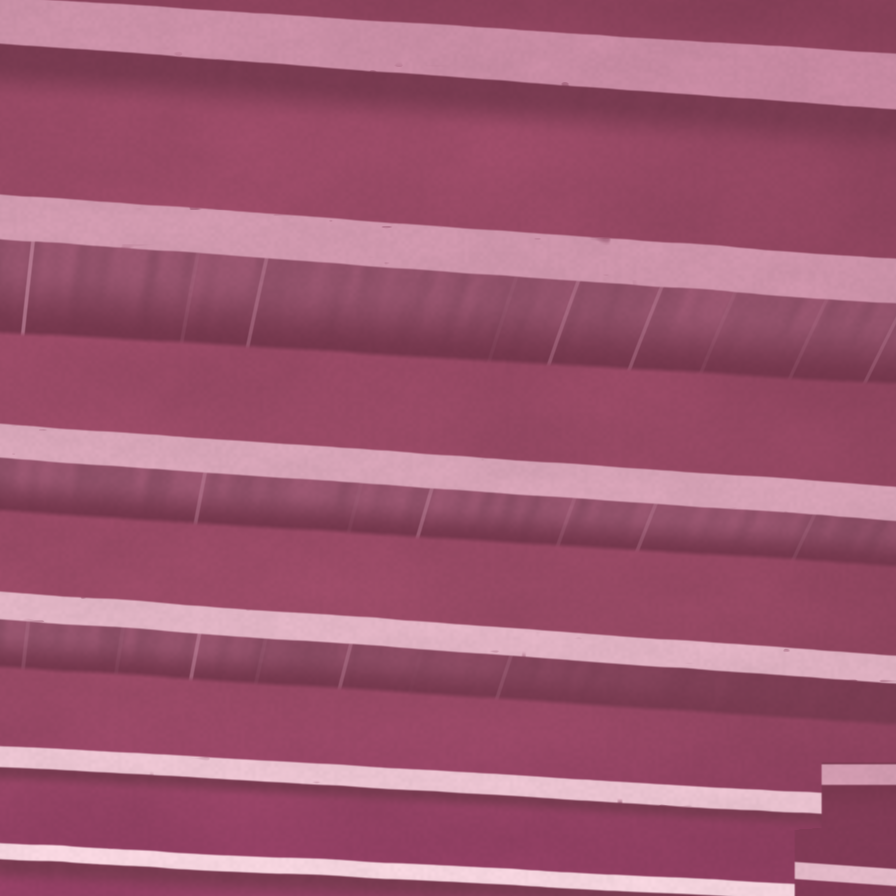
Reproduce this texture procedurally as a WebGL 2 fragment shader.

```glsl
#version 300 es
precision highp float;
// Six tilted, painted beams seen from below, narrowing toward the bottom.
// Each beam is layered top to bottom as a pale edge, a shaded plank with
// slanted scratches and a plain face; a stepped corner repeats the edges.
uniform vec2 u_resolution;
out vec4 fragColor;

const vec3 FACE = vec3(0.605, 0.290, 0.400);
const vec3 PLANK = vec3(0.600, 0.340, 0.440);
const vec3 SHADOW = vec3(0.455, 0.210, 0.295);
const vec3 EDGE_DULL = vec3(0.800, 0.570, 0.660);
const vec3 EDGE_BRIGHT = vec3(0.960, 0.830, 0.870);

// Per beam: top at the left side, downward slope, edge width, plank depth
const int BEAMS = 6;
const vec4 LAYOUT[BEAMS] = vec4[](
    vec4(-0.004, 0.064, 0.052, 0.042), vec4(0.217, 0.072, 0.050, 0.104),
    vec4(0.473, 0.070, 0.038, 0.059), vec4(0.660, 0.072, 0.031, 0.053),
    vec4(0.832, 0.058, 0.0235, 0.012), vec4(0.941, 0.051, 0.018, 0.018));

float hash(vec2 p) {
    return fract(sin(dot(p, vec2(127.1, 311.7))) * 43758.5453);
}

float noise(vec2 p) {
    vec2 i = floor(p), f = fract(p);
    f = f * f * (3.0 - 2.0 * f);
    return mix(mix(hash(i), hash(i + vec2(1, 0)), f.x),
               mix(hash(i + vec2(0, 1)), hash(i + vec2(1, 1)), f.x), f.y);
}

float fbm(vec2 p) {
    float sum = 0.0, amp = 0.5;
    for (int i = 0; i < 4; i++) {
        sum += amp * noise(p);
        p = p * 2.03 + 7.1;
        amp *= 0.5;
    }
    return sum;
}

// Soft step of one-sided distance d
float past(float d, float soft) {
    return smoothstep(-soft, soft, d);
}

// Thin pale lines at jittered spacing, some missing, fading to the right
float scratches(float u, float row, float soft) {
    const float SPACING = 0.087;
    float cell = floor(u / SPACING);
    float center = (cell + 0.35 + 0.3 * hash(vec2(cell, row))) * SPACING;
    float strength = smoothstep(0.25, 0.8, hash(vec2(cell + 3.7, row * 5.3)));
    return strength * (1.0 - 0.6 * u) * (1.0 - smoothstep(0.0008, 0.0018 + soft, abs(u - center)));
}

vec3 faceColor(vec2 p) {
    vec3 col = mix(FACE, vec3(0.575, 0.245, 0.390), smoothstep(0.72, 1.0, p.y));
    col = mix(col, SHADOW, 0.30 * smoothstep(0.45, 1.1, p.x));
    col = mix(col, SHADOW, 0.35 * (1.0 - smoothstep(0.0, 0.09, p.y)));
    return col * (0.94 + 0.12 * fbm(p * vec2(7.0, 12.0)));
}

// Pale edge with a slight grain and small dark chips near its rims
vec3 edgeColor(vec2 p, float d, float width, float glow) {
    vec3 col = mix(EDGE_DULL, EDGE_BRIGHT, glow - 0.16 * p.x * (1.0 - glow));
    col *= 0.97 + 0.06 * fbm(p * vec2(18.0, 40.0));
    float rim = smoothstep(0.25, 0.5, abs(d / width - 0.5));
    float chip = rim * smoothstep(0.86, 0.96, noise(p * vec2(65.0, 150.0)));
    return mix(col, PLANK, 0.65 * chip * smoothstep(0.4, 0.7, noise(p * 9.0)));
}

vec3 plankColor(vec2 p, float d, float depth, float row, float soft) {
    float deep = smoothstep(0.045, 0.053, depth);
    float u = p.x + d * (0.1 + 0.4 * p.x);
    vec3 col = PLANK * (0.92 + 0.14 * noise(vec2(u * 75.0, d * 9.0 + row)));
    float shade = mix(0.85, smoothstep(0.25, 1.0, d / depth), deep);
    col = mix(col, SHADOW, 0.12 + 0.85 * shade);
    float line = scratches(u, row, soft) * deep;
    return mix(col, EDGE_DULL, 0.60 * line);
}

vec3 paintBeam(vec3 col, vec2 p, vec4 beam, float row, float soft) {
    float d = p.y - beam.x - beam.y * p.x + 0.003 * (fbm(p * vec2(14.0, 3.0) + row) - 0.47);
    float width = beam.z * (1.0 + 0.2 * p.x * (1.0 - step(0.5, row)));
    float depth = beam.w * (1.0 - 0.14 * p.x);
    float under = d - width;
    float blur = mix(0.022, 0.004, smoothstep(0.043, 0.053, beam.w));
    blur = min(blur, beam.w * 0.75);
    float glow = pow(row / float(BEAMS - 1), 1.25);
    col = mix(col, edgeColor(p, d, width, glow), past(d, soft));
    col = mix(col, plankColor(p, under, depth, row, soft), past(under, soft));
    return mix(col, faceColor(p), past(under - depth, blur));
}

// Stepped recess at the lower right with two short edges
vec3 paintCorner(vec3 col, vec2 p, float soft) {
    float side = mix(0.917, 0.887, past(p.y - 0.925, soft));
    float inside = past(p.x - side, soft) * past(p.y - 0.851, soft);
    vec3 recess = mix(faceColor(p), SHADOW, 0.45);
    float upper = p.y - 0.853;
    float lower = p.y - 0.962 - 0.07 * (p.x - 0.887);
    recess = mix(recess, SHADOW, 0.6 * (1.0 - past(upper - 0.04, 0.02)));
    float upperBar = past(upper, soft) * (1.0 - past(upper - 0.023, soft));
    float lowerBar = past(lower, soft) * (1.0 - past(lower - 0.019, soft));
    recess = mix(recess, edgeColor(p, upper, 0.023, 0.25), upperBar);
    recess = mix(recess, edgeColor(p, lower, 0.019, 0.65), lowerBar);
    return mix(col, recess, inside);
}

void main() {
    vec2 p = gl_FragCoord.xy / u_resolution;
    p.y = 1.0 - p.y; // measure downward from the top
    float soft = max(0.0016, 1.0 / u_resolution.y);
    vec3 col = faceColor(p);
    for (int i = 0; i < BEAMS; i++) col = paintBeam(col, p, LAYOUT[i], float(i), soft);
    col = paintCorner(col, p, soft);
    col *= 0.985 + 0.03 * noise(p * 240.0); // fine paint grain
    fragColor = vec4(col, 1.0);
}
```
